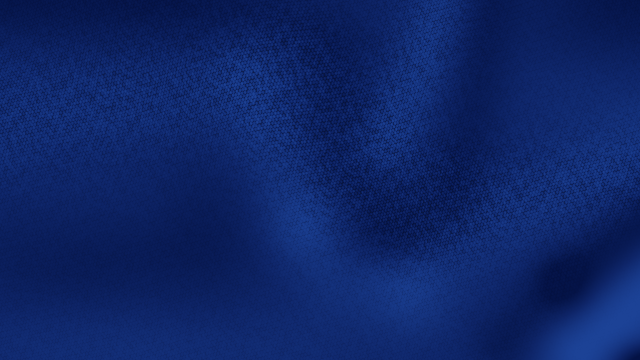
Reproduce this texture procedurally as a WebGL 1 fragment shader.

```glsl
precision highp float;
// Softly folded blue woven cloth with a shallow depth of field.
uniform vec2 u_resolution;

float hash(vec2 p) {
  return fract(sin(dot(p, vec2(127.1, 311.7))) * 43758.5453);
}

float noise(vec2 p) {
  vec2 i = floor(p), f = fract(p);
  f = f * f * (3.0 - 2.0 * f);
  return mix(mix(hash(i), hash(i + vec2(1.0, 0.0)), f.x),
             mix(hash(i + vec2(0.0, 1.0)), hash(i + vec2(1.0, 1.0)), f.x), f.y);
}

float segmentDistance(vec2 p, vec2 a, vec2 b) {
  vec2 d = b - a;
  return length(p - a - d * clamp(dot(p - a, d) / dot(d, d), 0.0, 1.0));
}

// Gaussian falloff around a straight stroke.
float stroke(vec2 p, vec2 a, vec2 b, float width) {
  float d = segmentDistance(p, a, b) / width;
  return exp(-d * d);
}

// Gaussian falloff around a bent stroke.
float bend(vec2 p, vec2 a, vec2 b, vec2 c, float width) {
  float d = min(segmentDistance(p, a, b), segmentDistance(p, b, c)) / width;
  return exp(-d * d);
}

float blob(vec2 p, vec2 center, vec2 radius) {
  vec2 d = (p - center) / radius;
  return exp(-dot(d, d));
}

// Large-scale light and shadow of the folds.
float foldTone(vec2 p) {
  float t = 0.46;
  // Left side: dark upper edge, lit band, shaded hollow, lit lower edge
  t -= 0.38 * smoothstep(0.78, 1.02, p.y + 0.05 * p.x) * (1.0 - smoothstep(0.45, 1.15, p.x));
  t += 0.17 * stroke(p, vec2(-0.1, 0.66), vec2(0.55, 0.74), 0.17);
  t -= 0.23 * blob(p, vec2(0.30, 0.27), vec2(0.42, 0.14));
  t -= 0.15 * blob(p, vec2(0.57, 0.42), vec2(0.14, 0.20));
  t += 0.20 * blob(p, vec2(0.35, 0.02), vec2(0.75, 0.14));
  // Central ridge and the valley beside it
  t += 0.27 * bend(p, vec2(0.70, 0.80), vec2(0.75, 0.58), vec2(0.84, 0.37), 0.105);
  t += 0.22 * bend(p, vec2(0.84, 0.37), vec2(0.94, 0.22), vec2(1.12, 0.19), 0.11);
  t -= 0.19 * bend(p, vec2(0.94, 0.86), vec2(0.96, 0.56), vec2(1.10, 0.36), 0.10);
  t -= 0.19 * blob(p, vec2(1.13, 0.34), vec2(0.17, 0.075));
  // Upper ridge and the shadow falling to its right
  t += 0.30 * bend(p, vec2(1.24, 1.02), vec2(1.16, 0.78), vec2(1.06, 0.60), 0.085);
  t -= 0.25 * bend(p, vec2(1.36, 1.02), vec2(1.33, 0.76), vec2(1.26, 0.46), 0.085);
  t -= 0.40 * blob(p, vec2(1.76, 1.03), vec2(0.28, 0.17));
  t += 0.10 * blob(p, vec2(1.60, 0.70), vec2(0.20, 0.14));
  // Right sweep, diagonal shadow and blurred near fold
  t += 0.23 * bend(p, vec2(1.82, 0.63), vec2(1.46, 0.40), vec2(1.16, 0.22), 0.13);
  t -= 0.46 * stroke(p, vec2(1.84, 0.41), vec2(1.58, 0.22), 0.085);
  t -= 0.32 * stroke(p, vec2(1.56, 0.20), vec2(1.40, 0.04), 0.085);
  t += 0.66 * stroke(p, vec2(1.84, 0.22), vec2(1.62, 0.02), 0.13);
  t -= 1.1 * blob(p, vec2(1.80, -0.02), vec2(0.09, 0.06));
  return max(t, 0.03);
}

// How sharply the threads show.
float focusMask(vec2 p) {
  float f = 0.20;
  f += 0.60 * stroke(p, vec2(0.0, 0.68), vec2(0.75, 0.80), 0.18);
  f += 0.80 * bend(p, vec2(0.82, 0.76), vec2(0.95, 0.53), vec2(1.16, 0.42), 0.16);
  f += 0.55 * stroke(p, vec2(1.20, 0.94), vec2(1.07, 0.62), 0.12);
  f += 0.65 * stroke(p, vec2(1.28, 0.45), vec2(1.76, 0.50), 0.13);
  f *= 1.0 - 0.85 * smoothstep(0.02, 0.14, p.x - 0.86 * p.y - 1.34);
  return clamp(f, 0.0, 1.0);
}

// Interlaced threads, signed around zero.
float weave(vec2 p, float count) {
  vec2 warp = vec2(noise(p * 3.0), noise(p * 3.0 + 17.0)) - 0.5;
  vec2 q = (p + 0.04 * warp) * count;
  q = vec2(q.x + 0.20 * q.y, q.y - 0.24 * q.x);
  float across = cos(6.2832 * (q.x + 0.5 * floor(q.y)));
  float along = cos(6.2832 * q.y);
  float yarn = noise(q * vec2(1.5, 1.1)) - 0.5;
  return 0.42 * across - 0.25 * along + 1.1 * yarn;
}

vec3 clothColor(float t) {
  vec3 shade = vec3(0.014, 0.070, 0.270);
  vec3 body = vec3(0.055, 0.145, 0.410);
  vec3 light = vec3(0.100, 0.240, 0.560);
  return t < 0.5 ? mix(shade, body, max(t, -0.2) * 2.0)
                 : mix(body, light, min(t * 2.0 - 1.0, 1.2));
}

void main() {
  vec2 p = gl_FragCoord.xy / u_resolution.y;
  p.x *= 1.77778 * u_resolution.y / u_resolution.x;
  float focus = focusMask(p);
  float tone = foldTone(p);
  tone += 0.05 * (noise(p * vec2(5.0, 9.0)) - 0.5);
  tone += 0.06 * focus * (noise(p * vec2(30.0, 55.0)) - 0.5);

  // Threads and the dark gaps between them
  float thread = weave(p, 112.0);
  vec3 color = clothColor(tone + 0.38 * focus * thread);
  float gap = smoothstep(0.2, 0.7, -thread) * focus;
  color = mix(color, vec3(0.050, 0.095, 0.21), 0.40 * gap);
  gl_FragColor = vec4(max(color, 0.0), 1.0);
}
```
